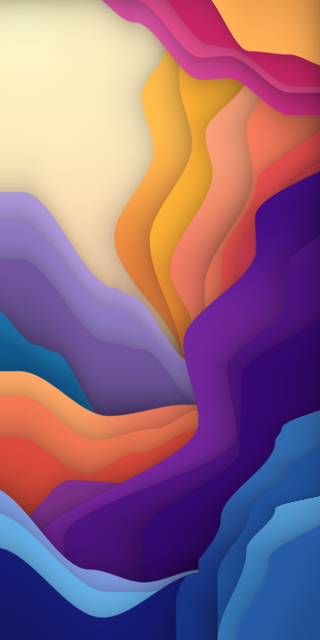
Give the GLSL for this background, as a WebGL 1 fragment shader.

```glsl
precision highp float;
uniform vec2 u_resolution;

float bend(float t, vec2 a, vec2 b) {
  return (b.y - a.y) * smoothstep(a.x, b.x, t);
}

// Smooth curves through knots of (position, height)
float curve(float t, vec2 a, vec2 b, vec2 c) {
  return a.y + bend(t, a, b) + bend(t, b, c);
}
float curve(float t, vec2 a, vec2 b, vec2 c, vec2 d) {
  return curve(t, a, b, c) + bend(t, c, d);
}
float curve(float t, vec2 a, vec2 b, vec2 c, vec2 d, vec2 e) {
  return curve(t, a, b, c, d) + bend(t, d, e);
}

// Paper sheet: soft shadow outside, gentle falloff inside
void sheet(inout vec3 color, float depth, vec3 tint) {
  float pixel = 2.0 / u_resolution.y;
  float shadow = 0.16 * exp(min(depth, 0.0) / 0.045);
  vec3 paper = tint * mix(1.06, 0.9, smoothstep(0.0, 0.3, depth));
  color = mix(color * (1.0 - shadow), paper, smoothstep(-pixel, pixel, depth));
}

// Warm plumes rising on the right
void plumes(inout vec3 color, float x, float y) {
  float gold = curve(y, vec2(0.86, 0.57), vec2(1.26, 0.357), vec2(1.53, 0.479), vec2(1.7, 0.443), vec2(1.86, 0.52));
  sheet(color, x - gold, mix(vec3(0.89, 0.5, 0.24), vec3(0.97, 0.71, 0.29), smoothstep(1.1, 1.65, y)));
  float amber = curve(y, vec2(0.87, 0.57), vec2(1.25, 0.468), vec2(1.55, 0.6), vec2(1.75, 0.56));
  sheet(color, x - amber, mix(vec3(0.91, 0.5, 0.2), vec3(0.95, 0.66, 0.2), smoothstep(0.95, 1.3, y)));
  float coral = curve(y, vec2(0.98, 0.6), vec2(1.154, 0.531), vec2(1.46, 0.664), vec2(1.58, 0.641), vec2(1.76, 0.77));
  sheet(color, x - coral, mix(vec3(0.91, 0.46, 0.37), vec3(0.94, 0.6, 0.45), smoothstep(1.1, 1.6, y)));
  float salmon = curve(y, vec2(1.1, 0.64), vec2(1.45, 0.79), vec2(1.6, 0.77), vec2(1.75, 0.84));
  sheet(color, x - salmon, vec3(0.92, 0.46, 0.34));
  float red = curve(y, vec2(1.18, 0.693), vec2(1.42, 0.8), vec2(1.66, 1.05));
  sheet(color, x - red, vec3(0.86, 0.29, 0.29));
  sheet(color, x - red - 0.05 - 0.5 * max(y - 1.3, 0.0), vec3(0.76, 0.23, 0.3));
}

// Pink canopy hanging from the top right
void canopy(inout vec3 color, float x, float y) {
  float pink = curve(x, vec2(0.26, 2.03), vec2(0.42, 1.93), vec2(0.63, 1.75), vec2(0.71, 1.755), vec2(0.91, 1.64));
  sheet(color, y - pink, mix(vec3(0.84, 0.32, 0.62), vec3(0.76, 0.16, 0.48), smoothstep(0.4, 1.0, x)));
  sheet(color, y - pink - 0.07, vec3(0.86, 0.29, 0.53));
  float crimson = curve(x, vec2(0.46, 2.04), vec2(0.66, 1.86), vec2(0.71, 1.85), vec2(0.92, 1.73));
  sheet(color, y - crimson, vec3(0.75, 0.14, 0.38));
  float apricot = curve(x, vec2(0.62, 2.03), vec2(0.78, 1.84), vec2(0.9, 1.83), vec2(1.03, 1.79));
  sheet(color, y - apricot, vec3(0.96, 0.65, 0.32));
}

// Lavender and teal hills on the left
void hills(inout vec3 color, float x, float y) {
  float lilac = curve(x, vec2(0.07, 1.4), vec2(0.36, 1.1), vec2(0.4, 1.08), vec2(0.6, 0.87));
  sheet(color, lilac - y, vec3(0.65, 0.57, 0.82));
  float mauve = curve(x, vec2(0.05, 1.31), vec2(0.35, 1.04), vec2(0.6, 0.86));
  sheet(color, mauve - y, vec3(0.54, 0.46, 0.73));
  float plum = curve(x, vec2(0.06, 1.19), vec2(0.34, 0.93), vec2(0.44, 0.91), vec2(0.64, 0.72));
  sheet(color, plum - y, vec3(0.42, 0.32, 0.59));
  float teal = curve(x, vec2(-0.04, 1.05), vec2(0.12, 0.92), vec2(0.17, 0.9), vec2(0.33, 0.69));
  sheet(color, teal - y, vec3(0.1, 0.42, 0.63));
  float deepTeal = curve(x, vec2(0.0, 0.93), vec2(0.22, 0.81), vec2(0.3, 0.69));
  sheet(color, deepTeal - y, vec3(0.07, 0.34, 0.55));
}

// Orange waves across the middle
void embers(inout vec3 color, float x, float y) {
  float peach = curve(x, vec2(0.06, 0.84), vec2(0.34, 0.7), vec2(0.58, 0.735));
  sheet(color, peach - y, mix(vec3(0.97, 0.64, 0.39), vec3(0.91, 0.46, 0.35), smoothstep(0.1, 0.55, x)));
  float orange = curve(x, vec2(0.06, 0.765), vec2(0.3, 0.625), vec2(0.48, 0.66), vec2(0.63, 0.72));
  sheet(color, orange - y, vec3(0.91, 0.45, 0.31));
  float rust = curve(x, vec2(0.05, 0.635), vec2(0.27, 0.52), vec2(0.43, 0.585), vec2(0.62, 0.66));
  sheet(color, rust - y, vec3(0.82, 0.28, 0.22));
  float violet = curve(x, vec2(0.04, 0.36), vec2(0.22, 0.5), vec2(0.4, 0.49), vec2(0.57, 0.57));
  sheet(color, violet - y, vec3(0.46, 0.18, 0.52));
}

// Purple ridge sweeping down from the right
void ridge(inout vec3 color, float x, float y) {
  float purple = curve(y, vec2(0.28, 0.1), vec2(0.68, 0.62), vec2(0.93, 0.573), vec2(1.22, 0.8), vec2(1.32, 0.797))
    + bend(y, vec2(1.32, 0.0), vec2(1.63, 0.45));
  sheet(color, x - purple, mix(vec3(0.43, 0.14, 0.58), vec3(0.25, 0.05, 0.48), smoothstep(0.95, 1.35, y)));
  float grape = curve(y, vec2(0.32, 0.2), vec2(0.64, 0.74), vec2(0.85, 0.71), vec2(1.05, 0.89), vec2(1.16, 0.89))
    + bend(y, vec2(1.16, 0.0), vec2(1.34, 0.18));
  sheet(color, x - grape, vec3(0.29, 0.07, 0.48));
  float indigo = curve(y, vec2(0.2, 0.44), vec2(0.33, 0.45), vec2(0.6, 0.75), vec2(0.82, 0.755), vec2(1.07, 1.05));
  sheet(color, x - indigo, vec3(0.2, 0.03, 0.42));
}

// Blue water along the bottom
void water(inout vec3 color, float x, float y) {
  float periwinkle = curve(x, vec2(-0.04, 0.48), vec2(0.28, 0.22), vec2(0.45, 0.18), vec2(0.63, 0.22));
  sheet(color, periwinkle - y, vec3(0.48, 0.6, 0.87));
  float azure = curve(x, vec2(-0.03, 0.4), vec2(0.34, 0.15), vec2(0.46, 0.15), vec2(0.63, 0.21));
  sheet(color, azure - y, vec3(0.38, 0.66, 0.87));
  float navy = curve(x, vec2(-0.02, 0.29), vec2(0.32, 0.07), vec2(0.63, 0.21));
  sheet(color, navy - y, vec3(0.08, 0.1, 0.43));
  float blue = curve(y, vec2(0.12, 0.55), vec2(0.38, 0.69), vec2(0.62, 0.86), vec2(0.66, 0.88), vec2(0.77, 1.1));
  float low = smoothstep(0.1, 0.6, y);
  sheet(color, min(x - blue, max(navy - y, x - 0.62)), mix(vec3(0.09, 0.19, 0.5), vec3(0.18, 0.4, 0.66), low));
  float cobalt = curve(y, vec2(0.2, 0.68), vec2(0.4, 0.78), vec2(0.53, 0.9), vec2(0.64, 1.05));
  sheet(color, x - cobalt, vec3(0.12, 0.31, 0.59));
  float foam = curve(y, vec2(0.0, 0.68), vec2(0.28, 0.77), vec2(0.41, 0.86), vec2(0.47, 1.05));
  sheet(color, x - foam, mix(vec3(0.2, 0.45, 0.7), vec3(0.36, 0.62, 0.81), low));
  float steel = curve(y, vec2(0.0, 0.74), vec2(0.25, 0.84), vec2(0.41, 1.05));
  sheet(color, x - steel, vec3(0.14, 0.34, 0.62));
}

void main() {
  vec2 p = gl_FragCoord.xy / u_resolution * vec2(1.0, 2.0);
  // Cream sky with a glow in the upper left
  vec3 color = mix(vec3(0.99, 0.84, 0.69), vec3(0.99, 0.91, 0.74), smoothstep(1.1, 1.7, p.y));
  color = mix(color, vec3(1.0, 0.98, 0.8), exp(-4.0 * length(p - vec2(0.08, 1.92))));
  plumes(color, p.x, p.y);
  canopy(color, p.x, p.y);
  hills(color, p.x, p.y);
  embers(color, p.x, p.y);
  ridge(color, p.x, p.y);
  water(color, p.x, p.y);
  gl_FragColor = vec4(color, 1.0);
}
```
